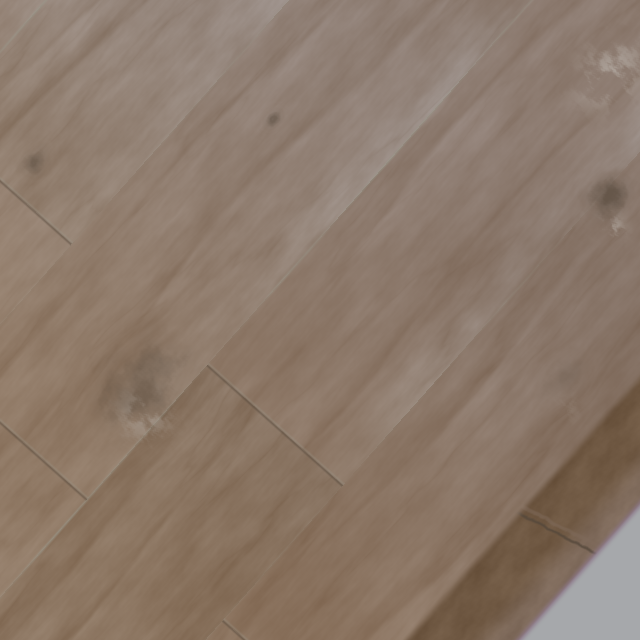
Write a Shadertoy shader that draws this texture.

```glsl
const vec2 ALONG = vec2(0.665, 0.747);    // direction of the boards
const vec2 ACROSS = vec2(0.747, -0.665);
const float FIRST_SEAM = 0.054;
const float BOARD_WIDTH = 0.2835;
const float BOARD_LENGTH = 1.14;
const float EVEN_JOINT = -0.21;           // end joints in alternate rows
const float ODD_JOINT = -0.492;
const float LINE_WIDTH = 0.0016;
const float TRIM_START = 1.140;
const float TRIM_END = 1.271;
const vec2 SCUFF_CENTER = vec2(0.55, 0.79);

const vec3 WOOD_DARK = vec3(0.42, 0.33, 0.25);
const vec3 WOOD_LIGHT = vec3(0.62, 0.565, 0.525);
const vec3 WOOD_RED = vec3(0.54, 0.43, 0.365);
const vec3 WARM = vec3(1.02, 0.99, 0.93);
const vec3 COOL = vec3(0.995, 1.01, 1.04);
const vec3 TRIM_BROWN = vec3(0.44, 0.35, 0.265);
const vec3 TRIM_EDGE = vec3(0.50, 0.42, 0.36);
const vec3 GROUT = vec3(0.60, 0.59, 0.54);
const vec3 SHADOW = vec3(0.33, 0.28, 0.23);
const vec3 SCUFF = vec3(0.72, 0.69, 0.66);
const vec3 FLOOR_GREY = vec3(0.65, 0.66, 0.67);
const vec3 FRINGE = vec3(0.55, 0.47, 0.54);

// Knots: position along, position across, radius, strength
const vec4 KNOTS[5] = vec4[5](
    vec4(-0.155, 0.208, 0.013, 0.5), vec4(0.144, 0.442, 0.008, 0.5),
    vec4(-0.305, 0.568, 0.045, 0.45), vec4(0.400, 0.916, 0.022, 0.65),
    vec4(0.142, 1.050, 0.022, 0.2));

float hash(vec2 p) {
    return fract(sin(dot(p, vec2(127.1, 311.7))) * 4375.85);
}

// Layered sines, each octave turned and bent by the other axis
float waves(vec2 p) {
    float sum = 0.0, amp = 0.5;
    for (int i = 0; i < 6; i++) {
        sum += amp * sin(p.x + 1.6 * sin(p.y + 1.3 * float(i)));
        p = mat2(1.5, 1.1, -1.1, 1.5) * p + 2.3;
        amp *= 0.62;
    }
    return sum;
}

float bump(float x, float width) {
    return exp(-x * x / (width * width));
}

// Dark streak with one crisp side and one fading side
float streak(float x, float fade) {
    return smoothstep(-0.025, 0.015, x) * exp(-max(x, 0.0) / fade);
}

float stripe(float d, float halfWidth, float soft) {
    return 1.0 - smoothstep(halfWidth - soft, halfWidth + soft, abs(d));
}

vec3 boards(vec2 p, float soft) {
    float across = (p.y - FIRST_SEAM) / BOARD_WIDTH;
    float row = floor(across), f = fract(across);
    float start = mod(row, 2.0) < 0.5 ? EVEN_JOINT : ODD_JOINT;
    float s = (p.x - start) / BOARD_LENGTH;
    float seed = hash(vec2(row, floor(s)));

    // Knots push the grain aside and darken their surroundings
    float knot = 0.0, scuff = 0.0, rings = 0.0, bend = 0.0;
    float rough = waves(p * 60.0);
    for (int i = 0; i < 5; i++) {
        vec4 k = KNOTS[i];
        vec2 q = (p - k.xy) / k.z;
        float r = length(q * vec2(0.8, 1.1)) + 0.4 * rough;
        knot += k.w * exp(-r * r);
        rings += k.w * sin(r * 8.0) * exp(-0.8 * abs(r));
        bend += k.z * q.y * exp(-0.3 * dot(q, q));
        vec2 mark = (p - k.xy - vec2(-0.03, 0.035)) / k.z;
        scuff += k.w * exp(-1.2 * dot(mark, mark)) * step(0.02, k.z);
    }
    vec2 toScuff = (p - SCUFF_CENTER) / vec2(0.055, 0.04);
    scuff += 0.7 * exp(-dot(toScuff, toScuff));
    scuff *= smoothstep(-0.2, 0.7, waves(p * vec2(70.0, 45.0)));

    // Long grain, broad clouds, thin ridges and dark veins
    vec2 g = vec2(p.x, p.y - 0.5 * bend) + 3.0 * seed;
    float fine = waves(g * vec2(18.0, 150.0));
    float broad = waves(g * vec2(4.0, 24.0));
    float cloud = waves(g * vec2(8.0, 13.0));
    float mottle = waves(p * vec2(60.0, 95.0));
    float ridge = pow(max(1.0 - abs(waves(g * vec2(3.0, 17.0) + 5.0)), 0.0), 7.0);
    float wander = 0.04 * sin(p.x * 8.0 + 9.0 * seed) + 0.03 * broad;
    float vein = 0.34 * streak(0.16 + wander - f, 0.10)
               + 0.30 * streak(mix(0.38, 0.72, seed) + wander - f, 0.05);
    vein *= 0.65 + 0.5 * cloud;
    float haze = smoothstep(0.72, 1.0, f) * smoothstep(-0.55, 0.25, p.x);
    haze *= clamp(0.65 + 0.6 * cloud, 0.0, 1.0);

    float tone = 0.70 + 0.36 * (0.70 - p.y) + 0.12 * (seed - 0.5);
    tone += 0.065 * fine + 0.13 * broad + 0.11 * cloud + 0.045 * mottle;
    tone += 0.16 * haze - vein - 0.12 * ridge - 0.12 * rings;
    vec3 color = mix(WOOD_DARK, WOOD_LIGHT, clamp(tone, -0.1, 1.1));
    color = mix(color, WOOD_RED, (0.08 + 0.18 * seed) * (1.0 - haze));
    color *= mix(WARM, COOL, smoothstep(-0.6, 0.4, p.x));
    color = mix(color, SHADOW, clamp(knot, 0.0, 0.75));
    color = mix(color, SCUFF, clamp(scuff, 0.0, 0.65));

    // Worn grout: every other seam is nearly closed, end joints have a dark edge
    float seam = (f - step(0.5, f)) * BOARD_WIDTH;
    float joint = (s - floor(s + 0.5)) * BOARD_LENGTH;
    float seamId = floor(across + 0.5);
    float wear = mod(seamId, 2.0) < 0.5 ? 0.55 : 0.18;
    wear *= clamp(0.7 + 0.7 * waves(vec2(p.x * 9.0, seamId * 3.0)), 0.1, 1.2);
    color = mix(color, GROUT, wear * stripe(seam, LINE_WIDTH, soft));
    color = mix(color, SHADOW, 0.5 * stripe(joint + 0.0012, LINE_WIDTH, soft));
    return mix(color, GROUT, 0.3 * stripe(joint - 0.002, LINE_WIDTH, soft));
}

vec3 trim(vec2 p, float soft) {
    float t = (p.y - TRIM_START) / (TRIM_END - TRIM_START);
    float mottle = waves(p * vec2(38.0, 75.0));
    vec3 color = mix(TRIM_BROWN, TRIM_EDGE, smoothstep(0.5, 0.85, t));
    color += 0.024 * mottle - 0.03 * bump(t, 0.12);
    float joint = p.x + 0.06 - 0.25 * (p.y - TRIM_START) + 0.002 * mottle;
    color = mix(color, SHADOW, 0.8 * stripe(joint, 0.002, soft));
    return mix(color, TRIM_EDGE, 0.5 * stripe(joint - 0.012, 0.003, soft));
}

void mainImage(out vec4 fragColor, in vec2 fragCoord) {
    vec2 corner = fragCoord / iResolution.xy - vec2(0.0, 1.0);
    vec2 p = vec2(dot(corner, ALONG), dot(corner, ACROSS));
    float soft = 0.001 + 0.7 / iResolution.y;

    vec3 color = boards(p, soft);
    color = mix(color, trim(p, soft), smoothstep(-0.008, 0.008, p.y - TRIM_START));
    color = mix(color, FLOOR_GREY, smoothstep(-soft, soft, p.y - TRIM_END));
    color = mix(color, FRINGE, 0.7 * bump(p.y - TRIM_END, 0.005));
    fragColor = vec4(color, 1.0);
}
```
